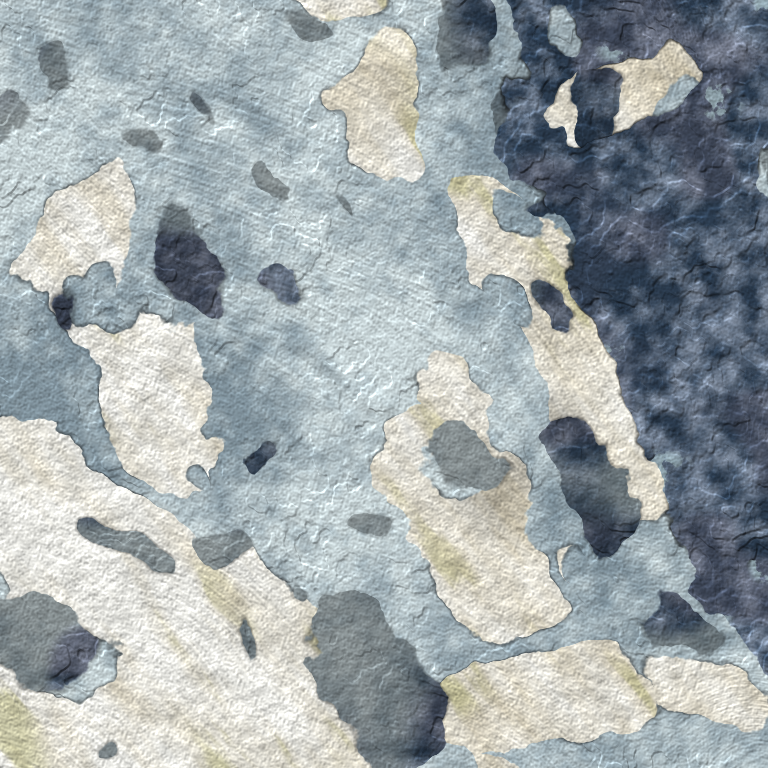
This texture is drawn by a WebGL 2 fragment shader. Its source:

```glsl
#version 300 es
precision highp float;
// Mottled plane-tree bark: grey-green skin, bare cream patches, dark peeling plates.
uniform vec2 u_resolution;
out vec4 fragColor;

const vec2 TO_LIGHT = vec2(-0.0012, 0.0018);

float hash21(vec2 p) {
    vec3 q = fract(vec3(p.xyx) * 0.1031);
    q += dot(q, q.yzx + 33.33);
    return fract((q.x + q.y) * q.z);
}

float noise(vec2 p) {
    vec2 i = floor(p), f = fract(p);
    f = f * f * (3.0 - 2.0 * f);
    float low = mix(hash21(i), hash21(i + vec2(1, 0)), f.x);
    float high = mix(hash21(i + vec2(0, 1)), hash21(i + vec2(1, 1)), f.x);
    return mix(low, high, f.y);
}

float fbm(vec2 p) {
    float sum = 0.0, amp = 0.5;
    for (int i = 0; i < 5; i++) {
        sum += amp * noise(p);
        p = mat2(1.6, 1.2, -1.2, 1.6) * p + 11.7;
        amp *= 0.5;
    }
    return sum;
}

vec2 warp(vec2 p, float freq, float amount) {
    return amount * (vec2(fbm(p * freq), fbm(p * freq + 40.0)) - 0.48);
}

// x runs along the growth direction (down and right), y across it.
vec2 grainSpace(vec2 p, float angle) {
    float c = cos(angle), s = sin(angle);
    return vec2(c * p.x - s * p.y, s * p.x + c * p.y);
}

// Fields are positive inside a shape, roughly in canvas units.
float capsule(vec2 p, vec2 a, vec2 b, float radius) {
    vec2 ab = b - a;
    float t = clamp(dot(p - a, ab) / dot(ab, ab), 0.0, 1.0);
    return radius - length(p - a - ab * t);
}

float flakes(vec2 p, float cells, float density, float seed) {
    vec2 q = grainSpace(p, 0.9) * vec2(0.6, 1.0) * cells;
    float best = -1.0;
    for (int y = -1; y <= 1; y++)
    for (int x = -1; x <= 1; x++) {
        vec2 cell = floor(q) + vec2(x, y), key = cell + seed;
        vec2 center = cell + 0.15 + 0.7 * vec2(hash21(key), hash21(key + 57.3));
        float size = mix(0.14, 0.42, hash21(key + 7.0));
        if (hash21(key + 3.0) < density) best = max(best, size - length(q - center));
    }
    return best / cells;
}

// Terraced height of overlapping scales, and its slope toward the light.
float terrace(vec2 p, float freq, float steps) {
    float h = fbm(p * freq) * steps;
    return floor(h) + smoothstep(0.0, 0.22, fract(h));
}

float terraceLight(vec2 p, float freq, float steps) {
    float rise = terrace(p, freq, steps) - terrace(p + 1.3 * TO_LIGHT, freq, steps);
    return clamp(rise, -1.0, 1.0);
}

float surfaceHeight(vec2 p, float bend) {
    float fibre = noise(grainSpace(p, 0.6 + bend) * vec2(75.0, 250.0));
    return 0.65 * fibre + 0.6 * noise(p * 95.0) + 0.45 * noise(grainSpace(p, 0.3) * 330.0);
}

vec3 overlay(vec3 under, vec3 top, float field, float shadow) {
    under *= 1.0 - shadow * smoothstep(-0.005, 0.0, field);
    return mix(under, top, smoothstep(-0.0012, 0.0012, field));
}

void main() {
    vec2 uv = gl_FragCoord.xy / min(u_resolution.x, u_resolution.y);
    vec2 ragged = uv + warp(uv, 5.0, 0.16) + warp(uv, 19.0, 0.045);
    float broad = fbm(uv * 4.0 + 3.0) - 0.48;
    float mottling = fbm(uv * 42.0) - 0.48;
    float streak = fbm(grainSpace(uv, 0.9) * vec2(7.0, 32.0)) - 0.48;
    float worn = smoothstep(0.3, 0.7, noise(uv * 24.0));

    // Relief, lit from the upper left
    float bend = 0.5 * (noise(uv * 5.0) - 0.5);
    float relief = surfaceHeight(uv, bend) - surfaceHeight(uv + TO_LIGHT, bend);

    // Grey skin with faint broken scales
    float greyTone = clamp(0.52 + 2.2 * broad + 1.1 * mottling + 0.7 * streak, 0.0, 1.0);
    vec3 grey = mix(vec3(0.49, 0.56, 0.60), vec3(0.77, 0.82, 0.83), greyTone);
    grey *= 1.0 + 0.3 * worn * terraceLight(uv, 15.0, 7.0);

    // Cream wood, whiter to the lower left, with yellow-green stains
    float warmth = clamp(0.65 * uv.x + 1.8 * streak + 0.1, 0.0, 1.0);
    vec3 cream = mix(vec3(0.90, 0.90, 0.88), vec3(0.80, 0.77, 0.69), warmth) + 0.25 * mottling;
    float stain = smoothstep(0.04, 0.2, streak) * smoothstep(0.45, 0.75, noise(uv * 9.0 + 5.0));
    cream = mix(cream, vec3(0.68, 0.68, 0.48), 0.5 * stain);
    cream *= 1.0 + 0.12 * worn * terraceLight(uv, 11.0, 6.0);
    cream *= 1.0 - 0.25 * smoothstep(-0.05, 0.06, capsule(uv, vec2(0.72, 0.45), vec2(0.64, 0.34), 0.02));

    // Slate-dark bark in stacked plates with pale lichen
    float slab = hash21(vec2(floor(fbm(uv * 7.0 + 70.0) * 8.0), 4.0));
    float darkTone = clamp(0.42 + 0.25 * (slab - 0.5) + 2.2 * mottling + 1.8 * broad, 0.0, 1.0);
    vec3 dark = mix(vec3(0.16, 0.22, 0.29), vec3(0.48, 0.53, 0.60), darkTone);
    dark = mix(dark, vec3(0.40, 0.37, 0.42), 0.3 * smoothstep(0.5, 0.75, noise(uv * 13.0)));
    dark *= 1.0 + 0.5 * terraceLight(uv + 0.3, 9.0, 9.0) + 0.2 * terraceLight(uv, 22.0, 6.0);
    float lichen = smoothstep(0.06, 0.12, mottling) * smoothstep(0.76, 0.88, noise(uv * 15.0 + 9.0));
    dark = mix(dark, vec3(0.60, 0.69, 0.71), 0.7 * lichen);

    // Cream areas: lower-left sheet, broken bands, loose flakes and grey islands
    float window = capsule(ragged, vec2(0.77, 0.86), vec2(0.87, 0.90), 0.045);
    float creamField = max(window, min(0.48 - ragged.y, (0.57 - ragged.y - 0.9 * ragged.x) / 1.35));
    creamField = max(creamField, capsule(ragged, vec2(0.10, 0.70), vec2(0.27, 0.44), 0.05));
    creamField = max(creamField, capsule(ragged, vec2(0.65, 0.74), vec2(0.86, 0.38), 0.055));
    creamField = max(creamField, capsule(ragged, vec2(0.59, 0.44), vec2(0.66, 0.25), 0.075));
    creamField = max(creamField, capsule(ragged, vec2(0.64, 0.05), vec2(0.79, 0.11), 0.075));
    creamField = max(creamField, flakes(ragged, 8.0, 0.12, 11.0));
    creamField = min(creamField, -flakes(ragged, 9.5, 0.32, 31.0));

    // Dark areas: upper-right plate with openings, lower clusters and small scars
    float plateField = (ragged.x - 0.62 - 0.42 * (1.0 - ragged.y)) / 1.08;
    plateField = min(plateField, -max(window, flakes(ragged, 9.0, 0.1, 53.0)));
    float scarField = max(flakes(ragged, 11.0, 0.16, 71.0), flakes(ragged, 21.0, 0.07, 83.0));
    scarField = max(scarField, capsule(ragged, vec2(0.48, 0.15), vec2(0.55, 0.04), 0.05));
    scarField = max(scarField, capsule(ragged, vec2(0.76, 0.45), vec2(0.82, 0.34), 0.036));
    vec3 scar = mix(dark * 0.88, grey * 0.68, smoothstep(0.45, 0.65, noise(uv * 8.0)));

    vec3 color = overlay(grey, cream, creamField, 0.4 * worn);
    color = overlay(color, scar, scarField, 0.3 * worn);
    color = overlay(color, dark, plateField, 0.6 * worn);
    color *= 1.0 + 0.55 * relief;
    fragColor = vec4(clamp(color, 0.0, 1.0), 1.0);
}
```
